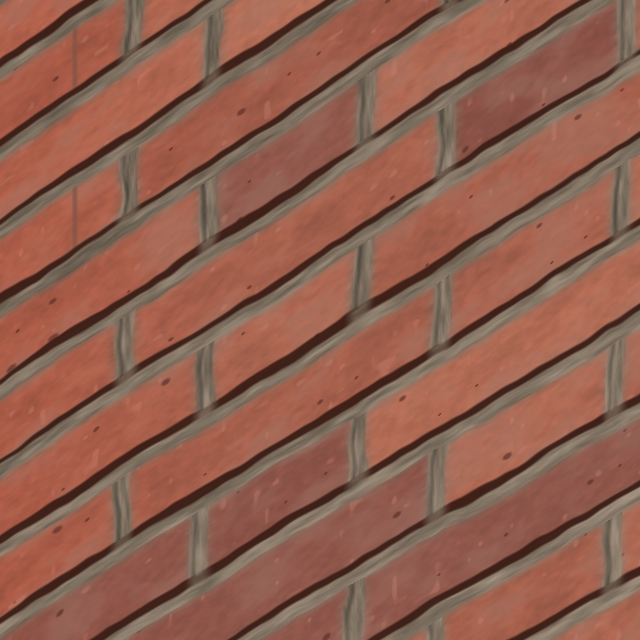
This texture is drawn by a WebGL 1 fragment shader. Its source:

```glsl
precision mediump float;
// Weathered red brick wall in Flemish bond, its courses climbing to the right.

#define COURSE_SLOPE 0.645   // rise of the courses per unit of width
#define COURSE_PITCH 0.1237  // vertical course spacing at the left edge
#define PITCH_GROWTH 0.0115  // widening of the spacing towards the right
#define BOND_PERIOD 0.768    // one stretcher plus one header
#define HEADER_CENTRE 0.827  // centre of a header in the even courses
#define BRICK_SHARE 0.75     // part of the pitch taken by the brick
#define JOINT_HALF 0.0135    // half width of the upright joints
#define CORNER 0.008         // corner radius of a brick
#define SOFT 0.004           // edge softness
#define DARK_BRICKS 0.2      // share of dark, purplish bricks

uniform vec2 u_resolution;

float hash(vec2 p) {
  return fract(sin(dot(p, vec2(127.1, 311.7))) * 43758.55);
}

float noise(vec2 p) {
  vec2 i = floor(p), f = fract(p);
  f = f * f * (3.0 - 2.0 * f);
  return mix(mix(hash(i), hash(i + vec2(1, 0)), f.x),
             mix(hash(i + vec2(0, 1)), hash(i + vec2(1, 1)), f.x), f.y);
}

float fbm(vec2 p) {
  float sum = 0.0, amp = 0.53;
  for (int i = 0; i < 4; i++) {
    sum += amp * noise(p);
    p = p * 2.03 + 17.3;
    amp *= 0.5;
  }
  return sum;
}

// Small elongated pits, one at most in each cell.
float pits(vec2 p) {
  vec2 cell = floor(p);
  vec2 centre = 0.3 + 0.4 * vec2(hash(cell + 3.1), hash(cell + 8.7));
  vec2 d = (fract(p) - centre) * vec2(0.8, 1.2);
  float radius = mix(0.05, 0.16, pow(hash(cell + 5.3), 3.0));
  return step(0.72, hash(cell)) * (1.0 - smoothstep(radius * 0.4, radius, length(d)));
}

void main() {
  vec2 uv = gl_FragCoord.xy / u_resolution;
  float x = uv.x, down = 1.0 - uv.y;

  // Slanted course coordinate, with slightly uneven lines
  float pitch = COURSE_PITCH + PITCH_GROWTH * x;
  float course = (down - 0.66 + COURSE_SLOPE * x) / pitch + 0.32;
  course += 0.07 * (noise(uv * 9.0) - 0.5) + 0.03 * (noise(uv * 37.0) - 0.5);
  float row = floor(course), f = course - row;
  float odd = mod(row, 2.0);
  vec2 along = vec2(x, course * COURSE_PITCH);

  // Position along the course: a header, then a stretcher
  float header = 2.0 * mix(0.138, 0.121, odd);
  float s = x + 0.025 * (down - 0.5) + 0.009 * (noise(uv * 26.0 + 4.0) - 0.5);
  s += 0.5 * header - HEADER_CENTRE + 0.5 * BOND_PERIOD * odd;
  float bond = floor(s / BOND_PERIOD);
  float t = s - bond * BOND_PERIOD;
  float isHeader = step(t, header);
  float u = t - (1.0 - isHeader) * header;
  float span = mix(BOND_PERIOD - header, header, isHeader);
  float side = min(u, span - u);
  vec2 id = vec2(bond * 2.0 + isHeader, row);

  // Rounded brick outline
  vec2 inset = vec2(side - JOINT_HALF, min(f, BRICK_SHARE - f) * pitch);
  vec2 a = CORNER - inset;
  float edge = length(max(a, 0.0)) + min(max(a.x, a.y), 0.0) - CORNER;
  float brickMask = 1.0 - smoothstep(-SOFT, SOFT, edge);

  // Mortar: streaks along the beds, lighter towards the lower right
  float streak = fbm(along * vec2(22.0, 130.0));
  float upright = fbm(uv * vec2(130.0, 24.0));
  float inJoint = (1.0 - smoothstep(0.012, 0.018, side)) * step(f, BRICK_SHARE);
  float light = mix(streak, upright, inJoint) + 0.3 * (0.5 * x + 0.5 * down - 0.5);
  vec3 mortar = mix(vec3(0.36, 0.32, 0.27), vec3(0.65, 0.58, 0.51), clamp(light, 0.0, 1.0));
  float shade = smoothstep(JOINT_HALF, 0.004, span - u) * smoothstep(0.0, 0.007, span - u);
  mortar *= 1.0 - 0.3 * shade * inJoint;

  // Fired clay: tone per brick, mottling, grain and redder left side
  float tone = hash(id + 0.7);
  float mottle = fbm(along * vec2(13.0, 24.0) + id * 3.7);
  float grain = fbm(along * vec2(75.0, 120.0));
  vec3 clay = mix(vec3(0.62, 0.35, 0.28), vec3(0.71, 0.43, 0.34), tone);
  clay = mix(clay, vec3(0.68, 0.34, 0.26), 0.6 * (1.0 - smoothstep(0.0, 0.45, x)));
  float dark = step(hash(id + 9.2), DARK_BRICKS);
  clay = mix(clay, vec3(0.51, 0.31, 0.28), dark * (0.45 + 0.55 * mottle));
  clay *= 0.81 + 0.24 * mottle + 0.15 * grain;
  clay = mix(clay, vec3(0.60, 0.43, 0.37), 0.45 * smoothstep(0.45, 0.75, mottle));

  // Wear: pits, pale specks and mortar smeared over the rims
  clay = mix(clay, vec3(0.37, 0.19, 0.16), 0.7 * pits(along * 17.0));
  float speck = smoothstep(0.86, 0.97, noise(along * 60.0 + 31.0));
  clay = mix(clay, vec3(0.77, 0.50, 0.43), 0.4 * speck);
  float rim = 1.0 - smoothstep(0.0, 0.016, min(f * pitch, inset.x));
  clay = mix(clay, mortar, 0.38 * rim);

  // Narrow seam splitting the upper left headers
  float seam = 1.0 - smoothstep(0.001, 0.006, abs(x - 0.117));
  seam *= (1.0 - odd) * step(row, -1.5);
  clay = mix(clay, vec3(0.50, 0.33, 0.27), 0.75 * seam);

  vec3 color = mix(mortar, clay, brickMask);

  // Dark shadow line below each brick, fading across the upright joints
  float thick = 0.0025 + 0.006 * noise(along * vec2(9.0, 3.0) + row * 5.1);
  float gap = abs(f - BRICK_SHARE - 0.035) * pitch;
  float shadow = 1.0 - smoothstep(thick - 0.002, thick + 0.0035, gap);
  shadow *= mix(0.3, 0.92, smoothstep(0.004, 0.024, side));
  color = mix(color, vec3(0.22, 0.10, 0.07), shadow);

  gl_FragColor = vec4(color, 1.0);
}
```
